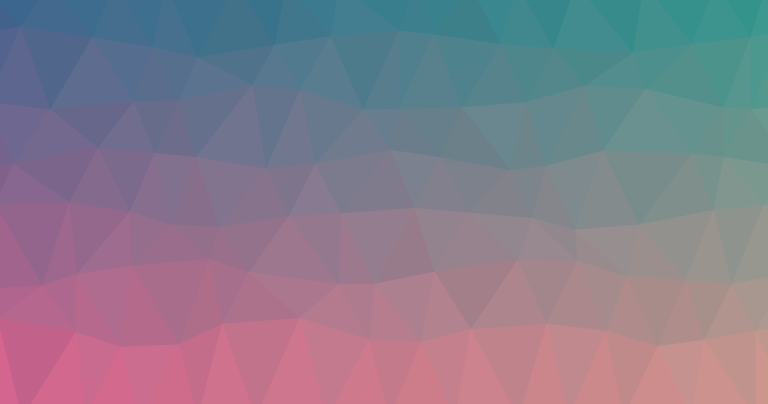
Write a WebGL 2 fragment shader that draws this background.

```glsl
#version 300 es
precision highp float;

uniform vec2 u_resolution;
out vec4 fragColor;

const float TAU = 6.2831853;
const float ASPECT = 1.896;       // mesh width in canvas heights
const float COLUMNS = 13.0;
const int STRIPS = 7;             // triangle strips, counted from the top
const float ROW_TOP = -0.04;
const float ROW_STEP = 0.1435;
const float FLOOR_DROP = 0.07;    // pushes the last row below the canvas
const float WAVE = 0.03;
const vec2 JITTER = vec2(0.6, 0.026);
const float SHADE = 0.022;
// Where each row sags, and how many waves cross the canvas
const float SAG[8] = float[8](0.0, 0.25, 0.555, 0.34, 0.29, 0.46, 0.53, 0.0);
const float WAVES[8] = float[8](1.0, 1.9, 2.2, 2.9, 2.1, 2.1, 2.9, 1.0);
// Red runs down the canvas, green runs across it
const vec3 TOP_LEFT = vec3(0.235, 0.39, 0.552);
const vec3 ACROSS = vec3(-0.03, 0.2, 0.0);
const vec3 DOWN = vec3(0.61, -0.005, 0.0);

float hash(vec2 p) {
    return fract(sin(dot(p, vec2(127.1, 311.7))) * 43758.5453);
}

vec3 gradient(vec2 p) {
    return TOP_LEFT + ACROSS * p.x / ASPECT + DOWN * (1.0 - p.y);
}

// Mesh corner: a jittered column on a wavy row
vec2 corner(int column, int row) {
    vec2 id = vec2(column, row);
    vec2 jitter = (vec2(hash(id), hash(id + 37.0)) - 0.5) * JITTER;
    float x = (id.x + 0.5 * mod(id.y, 2.0) + jitter.x) / COLUMNS;
    float depth = ROW_TOP + ROW_STEP * id.y;
    if (row == STRIPS) {
        depth += FLOOR_DROP;
    } else if (row > 0) {
        depth += WAVE * cos(TAU * WAVES[row] * (x - SAG[row])) + jitter.y;
    }
    return vec2(x * ASPECT, 1.0 - depth);
}

float cross2(vec2 a, vec2 b) {
    return a.x * b.y - a.y * b.x;
}

// Signed distance to the line a-b, positive on its left
float side(vec2 p, vec2 a, vec2 b) {
    return cross2(normalize(b - a), p - a);
}

// Flat triangle: colour times coverage, with coverage in w
vec4 facet(vec2 p, vec2 a, vec2 b, vec2 c, float seed, float pixel) {
    float turn = sign(cross2(b - a, c - a));
    float inside = min(min(side(p, a, b) * turn, side(p, b, c) * turn),
                       side(p, c, a) * turn);
    float cover = smoothstep(-0.6 * pixel, 0.6 * pixel, inside);
    vec3 colour = gradient((a + b + c) / 3.0) + (seed - 0.5) * SHADE;
    return vec4(colour, 1.0) * cover;
}

void main() {
    vec2 uv = gl_FragCoord.xy / u_resolution;
    vec2 p = uv * vec2(ASPECT, 1.0);
    float pixel = 1.0 / u_resolution.y;
    int homeColumn = int(floor(uv.x * COLUMNS));
    int homeStrip = int(floor((1.0 - uv.y - ROW_TOP) / ROW_STEP));

    // A trace of the smooth gradient fills any seam
    vec4 sum = vec4(gradient(p), 1.0) * 0.001;
    for (int j = -1; j <= 1; j++) {
        int row = homeStrip + j;
        if (row < 0 || row >= STRIPS) continue;
        for (int i = -2; i <= 2; i++) {
            int column = homeColumn + i;
            vec2 a = corner(column, row);
            vec2 b = corner(column + 1, row);
            vec2 c = corner(column, row + 1);
            vec2 d = corner(column + 1, row + 1);
            vec2 id = vec2(column, row);
            float seed1 = hash(id + 71.0);
            float seed2 = hash(id + 113.0);
            // Split each quad along its shorter diagonal
            if (distance(a, d) < distance(b, c)) {
                sum += facet(p, a, b, d, seed1, pixel);
                sum += facet(p, a, d, c, seed2, pixel);
            } else {
                sum += facet(p, a, b, c, seed1, pixel);
                sum += facet(p, b, d, c, seed2, pixel);
            }
        }
    }
    fragColor = vec4(sum.rgb / sum.w, 1.0);
}
```
